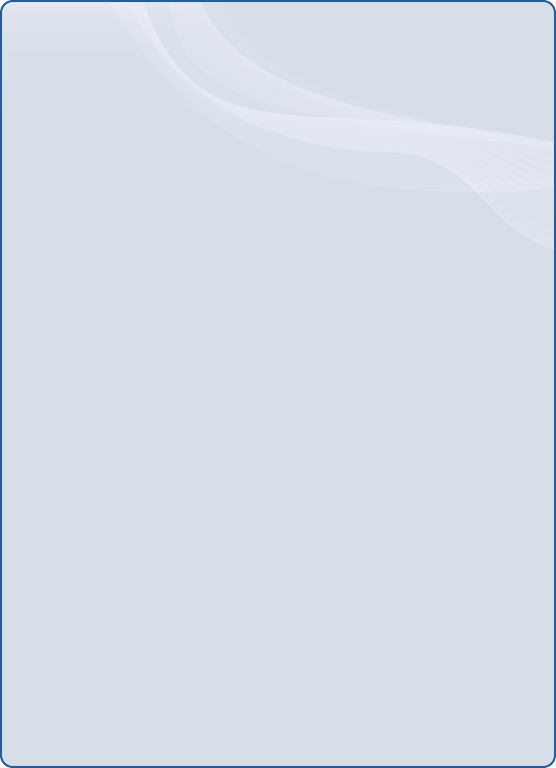
This background is drawn by a Shadertoy shader. Its source:

```glsl
// Signed offset from a cubic curve that advances in x; positive below it
float curveOffset(vec2 p, vec2 a, vec2 b, vec2 c, vec2 d) {
    float t = 0.5, stride = 0.25;
    for (int i = 0; i < 15; i++) {
        float s = 1.0 - t;
        float x = s*s*s*a.x + 3.0*s*s*t*b.x + 3.0*s*t*t*c.x + t*t*t*d.x;
        t += x < p.x ? stride : -stride;
        stride *= 0.5;
    }
    float s = 1.0 - t;
    float y = s*s*s*a.y + 3.0*s*s*t*b.y + 3.0*s*t*t*c.y + t*t*t*d.y;
    vec2 tangent = s*s*(b - a) + 2.0*s*t*(c - b) + t*t*(d - c);
    return (p.y - y) * tangent.x / max(length(tangent), 1e-4);
}

// Translucent veil between two curves, woven from fine strands
float ribbon(float top, float bottom, float strands, float pixel) {
    float inside = smoothstep(-pixel, pixel, top) * smoothstep(-pixel, pixel, -bottom);
    float width = max(top - bottom, 1e-4);
    float weave = cos(6.2832 * strands * top / width);
    float visible = smoothstep(1.5, 4.0, width / (strands * pixel));
    return inside * (1.0 + 0.18 * weave * visible);
}

// Crisp edge with a soft glow on its lower (+1) or upper (-1) side
float edgeGlow(float offset, float side, float pixel) {
    float d = offset * side;
    return smoothstep(-pixel, pixel, d) * exp(-max(d, 0.0) * 55.0);
}

float roundedBox(vec2 p, vec2 halfSize, float radius) {
    vec2 q = abs(p) - halfSize + radius;
    return length(max(q, 0.0)) + min(max(q.x, q.y), 0.0) - radius;
}

void mainImage(out vec4 fragColor, in vec2 fragCoord) {
    // Canvas width is one unit, with y measured down from the top
    float pixel = 1.0 / iResolution.x;
    vec2 size = iResolution.xy * pixel;
    vec2 p = vec2(fragCoord.x, iResolution.y - fragCoord.y) * pixel;

    // Ribbon edges, from the upper right to the lower left
    float outer = curveOffset(p, vec2(0.40, 0.0), vec2(0.47, 0.16), vec2(0.66, 0.20), vec2(1.0, 0.255));
    float crest = curveOffset(p, vec2(0.36, 0.0), vec2(0.43, 0.17), vec2(0.68, 0.21), vec2(1.0, 0.257));
    float inner = curveOffset(p, vec2(0.305, 0.0), vec2(0.32, 0.18), vec2(0.47, 0.21), vec2(1.0, 0.265));
    float fold = curveOffset(p, vec2(0.257, 0.0), vec2(0.36, 0.30), vec2(0.56, 0.16), vec2(1.0, 0.257));
    float lower = curveOffset(p, vec2(0.1925, 0.0), vec2(0.36, 0.27), vec2(0.56, 0.375), vec2(1.0, 0.338));
    float tail = p.x < 0.72
        ? curveOffset(p, vec2(0.225, 0.0), vec2(0.33, 0.20), vec2(0.50, 0.27), vec2(0.72, 0.275))
        : curveOffset(p, vec2(0.72, 0.275), vec2(0.86, 0.29), vec2(0.87, 0.41), vec2(1.0, 0.45));

    // Veils and lit edges
    float light = 0.14 * ribbon(outer, crest, 8.0, pixel);
    light += 0.22 * ribbon(crest, inner, 9.0, pixel);
    light += 0.12 * ribbon(crest, fold, 10.0, pixel);
    light += 0.20 * ribbon(fold, lower, 14.0, pixel);
    light += 0.30 * ribbon(fold, tail, 12.0, pixel);
    light += 0.40 * edgeGlow(crest, 1.0, pixel) * smoothstep(1.05, 0.65, p.x);
    light += 0.38 * edgeGlow(fold, 1.0, pixel) * smoothstep(1.05, 0.60, p.x);
    light += 0.25 * edgeGlow(tail, -1.0, pixel) * smoothstep(0.25, 0.65, p.x);
    light += 0.20 * edgeGlow(lower, -1.0, pixel) * smoothstep(0.55, 0.95, p.x);

    vec3 paper = vec3(0.845, 0.870, 0.910);
    vec3 silk = vec3(0.905, 0.922, 0.965);
    vec3 frameBlue = vec3(0.15, 0.36, 0.61);
    vec3 color = mix(paper, silk, clamp(light, 0.0, 1.0));

    // Rounded frame on a white surround
    float card = roundedBox(p - 0.5 * size, 0.5 * size, 0.023);
    color = mix(color, frameBlue, smoothstep(-0.5 * pixel, 0.5 * pixel, card + 0.0038));
    color = mix(color, vec3(1.0), smoothstep(-0.5 * pixel, 0.5 * pixel, card));
    fragColor = vec4(color, 1.0);
}
```
